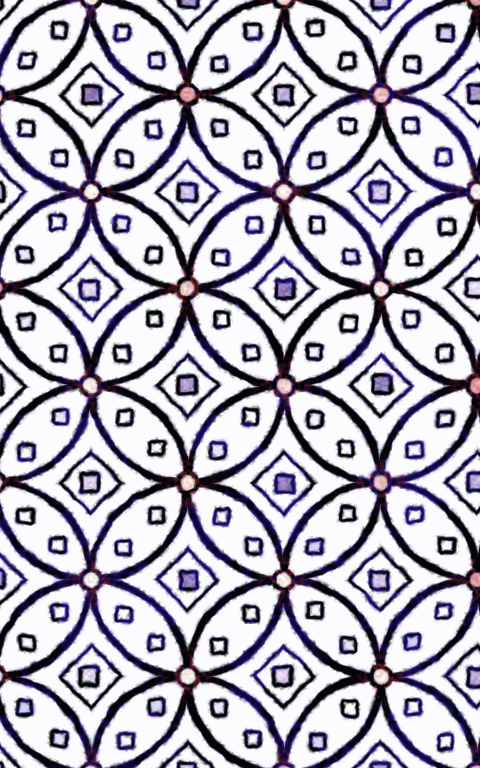
Write a Shadertoy shader that draws this pattern.

```glsl
float hash(vec2 p) {
    return fract(sin(dot(p, vec2(127.1, 311.7))) * 43758.5453);
}

float noise(vec2 p) {
    vec2 i = floor(p), f = fract(p);
    f = f * f * (3.0 - 2.0 * f);
    return mix(mix(hash(i), hash(i + vec2(1, 0)), f.x),
               mix(hash(i + vec2(0, 1)), hash(i + vec2(1, 1)), f.x), f.y);
}

float roundedBox(vec2 p, float halfSize) {
    vec2 q = abs(p) - halfSize + 0.025;
    return length(max(q, 0.0)) + min(max(q.x, q.y), 0.0) - 0.025;
}

float stroke(float d, float halfWidth) {
    return abs(d) - halfWidth;
}

void mainImage(out vec4 fragColor, in vec2 fragCoord) {
    // Lattice units: one unit from a knot to the neighbouring diamond
    vec2 p = fragCoord / iResolution.x * vec2(4.974, 4.953) + vec2(0.057, 0.055);
    float soft = max(0.014, 4.0 / iResolution.x);
    vec2 grainPos = p * 38.0;
    p += 0.025 * (vec2(noise(p * 7.0), noise(p * 7.0 + 41.0)) - 0.5);
    p += 0.012 * (vec2(noise(p * 22.0), noise(p * 22.0 + 17.0)) - 0.5);

    // Mirror alternate cells so diamonds sit at (0,0) and (1,1)
    vec2 cell = floor(p), f = fract(p);
    if (mod(cell.x + cell.y, 2.0) > 0.5) f.x = 1.0 - f.x;

    // Overlapping circles
    float arc = min(abs(length(f) - 1.0), abs(length(f - 1.0) - 1.0));
    float d = arc - 0.031 - 0.014 * noise(p * 3.0 + 9.0);

    // Two small squares along each petal
    float side = step(0.5, f.x);
    vec2 squareId = cell + side * 53.0;
    vec2 jitter = 0.05 * (vec2(hash(squareId), hash(squareId + 7.0)) - 0.5);
    vec2 seat = mix(vec2(0.335, 0.665), vec2(0.665, 0.335), side) + jitter;
    float square = roundedBox(f - seat, 0.073);
    d = min(d, stroke(square, 0.02));

    vec2 corner = floor(p + 0.5), g = p - corner;
    float knot = mod(corner.x + corner.y, 2.0);
    float r = length(g), fillEdge, tint = hash(corner + 3.0);
    vec3 fill;
    if (knot > 0.5) {
        // Ringed knot where petals meet
        float ring = r - 0.102;
        d = min(max(d, -ring), stroke(ring, 0.025));
        fillEdge = ring;
        fill = mix(vec3(1.0, 0.96, 0.93), vec3(0.88, 0.58, 0.60), smoothstep(0.4, 1.0, tint));
    } else {
        // Diamond outline around a tinted square
        vec2 shift = 0.03 * (vec2(tint, hash(corner + 11.0)) - 0.5);
        float diamond = (abs(g.x) + abs(g.y) - 0.315) * 0.7071;
        float core = roundedBox(g - shift, 0.09);
        d = min(d, min(stroke(diamond, 0.019), stroke(core, 0.021)));
        fillEdge = core;
        fill = mix(vec3(0.93, 0.88, 0.98), vec3(0.53, 0.43, 0.70), tint);
    }

    // Paper and grainy fills
    float grain = noise(grainPos);
    vec3 paper = vec3(0.99, 0.99, 1.0), col = paper;
    float petalTint = 0.65 * smoothstep(0.55, 1.0, hash(squareId + 21.0));
    col = mix(col, vec3(0.71, 0.72, 0.93), petalTint * (1.0 - smoothstep(-soft, soft, square)));
    vec3 speckled = fill + 0.22 * (grain - 0.5);
    col = mix(col, speckled, 1.0 - smoothstep(-soft, soft, fillEdge));

    // Lavender and green bleeding at the rims of the lines
    vec3 bleed = mix(vec3(0.71, 0.57, 0.87), vec3(0.32, 0.47, 0.31),
                     smoothstep(0.5, 0.65, noise(grainPos * 0.6 + 60.0)));
    float rim = 1.0 - smoothstep(0.0, 0.035, d);
    col = mix(col, bleed, rim * smoothstep(0.25, 0.75, grain) * 0.75);

    // Black ink, worn to navy in patches and to red around knots
    float patchy = noise(p * 2.3 + 30.0) * 0.6 + noise(grainPos * 0.7 + 5.0) * 0.4;
    float nearRim = smoothstep(-0.04, 0.0, d);
    vec3 ink = mix(vec3(0.01, 0.01, 0.04), vec3(0.14, 0.07, 0.52),
                   smoothstep(0.45, 0.7, patchy) * (0.3 + 0.7 * nearRim));
    float redness = knot * smoothstep(0.38, 0.12, r) * smoothstep(0.35, 0.75, noise(grainPos * 0.8 + 80.0));
    ink = mix(ink, vec3(0.49, 0.13, 0.16), redness * (0.35 + 0.5 * nearRim));
    col = mix(col, ink, 1.0 - smoothstep(-soft, soft, d));

    fragColor = vec4(clamp(col, 0.0, 1.0), 1.0);
}
```
